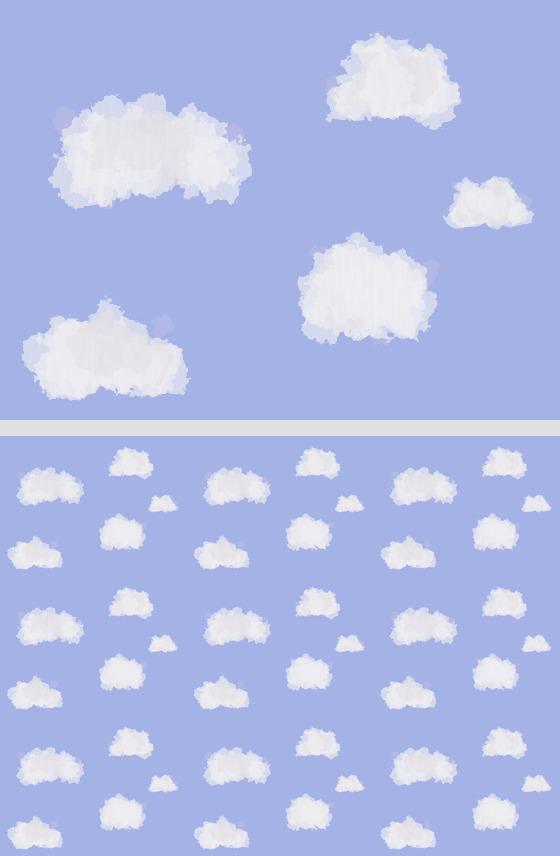
Top: one tile. Bottom: repeated 3 by 3.
This texture is drawn by a Shadertoy shader. Its source:

```glsl
// Ragged, brush-dabbed white clouds scattered over a flat periwinkle sky, tiling on all sides.

const vec2 TILE = vec2(4.0, 3.0);
const int CLOUDS = 5;
const int DABS = 24;
const int WISPS = 3;
const float GOLDEN_ANGLE = 2.39996;

const vec3 SKY = vec3(0.647, 0.698, 0.902);
const vec3 WHITE = vec3(0.930, 0.928, 0.942);
const vec3 WARM_GREY = vec3(0.898, 0.886, 0.906);
const vec3 LILAC = vec3(0.780, 0.765, 0.880);

// Each cloud: centre, half width, half height
const vec4 LAYOUT[CLOUDS] = vec4[CLOUDS](
    vec4(1.04, 1.93, 0.78, 0.43),
    vec4(2.81, 2.43, 0.50, 0.37),
    vec4(3.47, 1.54, 0.34, 0.20),
    vec4(2.59, 0.93, 0.56, 0.42),
    vec4(0.75, 0.47, 0.66, 0.39));

vec2 hash2(vec2 p) {
    vec3 q = fract(vec3(p.xyx) * vec3(0.1031, 0.1030, 0.0973));
    q += dot(q, q.yzx + 33.33);
    return fract((q.xx + q.yz) * q.zy);
}

// Value noise pair in -0.5..0.5 that wraps over the tile
vec2 wrapNoise(vec2 p, vec2 frequency) {
    vec2 period = TILE * frequency;
    vec2 cell = floor(p * frequency);
    vec2 f = fract(p * frequency);
    f = f * f * (3.0 - 2.0 * f);
    vec2 a = hash2(mod(cell, period));
    vec2 b = hash2(mod(cell + vec2(1.0, 0.0), period));
    vec2 c = hash2(mod(cell + vec2(0.0, 1.0), period));
    vec2 d = hash2(mod(cell + 1.0, period));
    return mix(mix(a, b, f.x), mix(c, d, f.x), f.y) - 0.5;
}

vec2 raggedWarp(vec2 p) {
    vec2 warp = vec2(0.0);
    float frequency = 9.0;
    float amplitude = 0.085;
    for (int i = 0; i < 4; i++) {
        warp += amplitude * wrapNoise(p, vec2(frequency));
        frequency *= 2.0;
        amplitude *= 0.66;
    }
    return warp;
}

vec2 wrapOffset(vec2 d) {
    return d - TILE * round(d / TILE);
}

vec2 rotate(vec2 v, float angle) {
    float c = cos(angle), s = sin(angle);
    return vec2(c * v.x - s * v.y, s * v.x + c * v.y);
}

float disc(vec2 p, float radius) {
    return 1.0 - smoothstep(-0.007, 0.007, length(p) - radius);
}

// Bends a unit disc into a dome with low shoulders and an arched base
vec2 domePoint(vec2 s) {
    float middle = 1.0 - s.x * s.x;
    return vec2(s.x, max(s.y - 0.6 * s.x * s.x, -1.0 + 0.4 * middle));
}

vec3 paintCloud(vec3 color, vec2 p, vec2 warp, vec2 size, float seed) {
    float turn = 6.2832 * hash2(vec2(seed, 7.0)).x;

    // Faint stray wisps behind the rim
    for (int i = 0; i < WISPS; i++) {
        vec2 rnd = hash2(vec2(float(i) + 50.0, seed));
        float angle = turn + 2.1 * float(i) + rnd.x;
        vec2 centre = 0.82 * size * vec2(cos(angle), sin(angle));
        float radius = size.y * mix(0.14, 0.24, rnd.y);
        color = mix(color, LILAC, 0.42 * disc(p - centre + 0.7 * warp, radius));
    }

    // Translucent dabs, from the rim to the heart
    for (int i = DABS - 1; i >= 0; i--) {
        float k = float(i);
        vec2 rnd = hash2(vec2(k, seed));
        float reach = sqrt((k + 0.5) / float(DABS));
        float angle = turn + k * GOLDEN_ANGLE + 0.5 * (rnd.x - 0.5);
        float radius = size.y * mix(0.36, 0.48, rnd.y);
        vec2 centre = domePoint(reach * vec2(cos(angle), sin(angle))) * (size - radius);
        vec2 bent = p - centre + rotate(warp, 1.6 * (rnd.x - 0.5));
        bool shaded = reach < 0.6 && rnd.x < 0.6;
        vec3 paint = shaded ? WARM_GREY : WHITE;
        color = mix(color, paint, 0.66 * disc(bent, radius));
    }
    return color;
}

void mainImage(out vec4 fragColor, in vec2 fragCoord) {
    vec2 p = fragCoord / iResolution.xy * TILE;
    vec2 warp = raggedWarp(p);
    vec3 color = SKY;

    for (int i = 0; i < CLOUDS; i++) {
        vec4 cloud = LAYOUT[i];
        vec2 offset = wrapOffset(p - cloud.xy);
        float roughness = sqrt(cloud.w / 0.4);
        color = paintCloud(color, offset, warp * roughness, cloud.zw, float(i) * 13.0 + 3.0);
    }

    // Faint upright bristle streaks in the paint
    float cover = smoothstep(0.0, 0.25, color.r - SKY.r);
    color += 0.014 * cover * wrapNoise(p, vec2(56.0, 9.0)).x;
    fragColor = vec4(color, 1.0);
}
```
